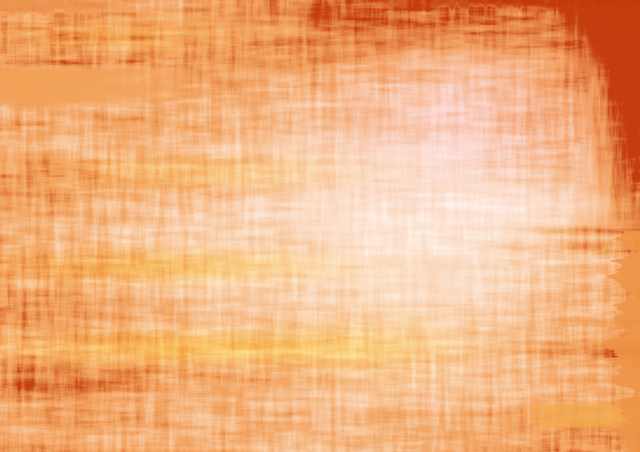
Write a Shadertoy shader that draws this background.

```glsl
// Worn orange cloth: a pale glow in a warm field with a burnt upper right corner.
// One "wear" value gathers glows, bands, streaks and woven threads, then picks
// a colour from a ramp; tints and ragged flat margins are laid over it.

float hash(vec2 p) {
    vec3 q = fract(p.xyx * 0.1031);
    q += dot(q, q.yzx + 33.33);
    return fract((q.x + q.y) * q.z);
}

float noise(vec2 p) {
    vec2 cell = floor(p), f = fract(p);
    f = f * f * (3.0 - 2.0 * f);
    return mix(mix(hash(cell), hash(cell + vec2(1, 0)), f.x),
               mix(hash(cell + vec2(0, 1)), hash(cell + vec2(1, 1)), f.x), f.y);
}

// Octaves of noise, centred on zero
float fbm(vec2 p) {
    float sum = 0.0, amp = 0.5;
    for (int i = 0; i < 4; i++) {
        sum += amp * (noise(p) - 0.5);
        p = p * 2.03 + 17.1;
        amp *= 0.55;
    }
    return sum;
}

// Soft elliptical spot
float spot(vec2 uv, vec2 centre, vec2 radius) {
    vec2 q = (uv - centre) / radius;
    return exp(-dot(q, q));
}

// Burnt red through orange and peach to near white
vec3 clothRamp(float wear) {
    vec3 c = mix(vec3(0.77, 0.24, 0.05), vec3(0.89, 0.51, 0.26), smoothstep(-0.05, 0.25, wear));
    c = mix(c, vec3(0.95, 0.64, 0.38), smoothstep(0.2, 0.45, wear));
    c = mix(c, vec3(0.97, 0.77, 0.60), smoothstep(0.4, 0.8, wear));
    c = mix(c, vec3(0.985, 0.87, 0.78), smoothstep(0.72, 1.05, wear));
    return mix(c, vec3(1.0, 0.95, 0.91), smoothstep(1.0, 1.3, wear));
}

void mainImage(out vec4 fragColor, in vec2 fragCoord) {
    vec2 uv = fragCoord / iResolution.xy;
    vec2 p = fragCoord / iResolution.y;

    // Woven threads, brushed streaks and blotches
    float weft = fbm(p * vec2(14, 95) + 5.0);
    float warp = fbm(p * vec2(95, 11) + 41.0);
    float streak = fbm(p * vec2(1.3, 22) + 9.0);
    float blotch = fbm(p * vec2(5, 7) + 3.0);
    vec2 ragged = uv + vec2(0.10, 0.05) * vec2(weft + streak, warp + blotch);

    // Broad light
    float wear = 0.39 + 0.66 * spot(uv, vec2(0.61, 0.51), vec2(0.39, 0.40));
    wear += 0.22 * spot(uv, vec2(0.85, 0.55), vec2(0.16, 0.035));
    wear += 0.14 * spot(uv, vec2(0.72, 0.87), vec2(0.12, 0.10));
    wear += 0.15 * spot(uv, vec2(0.24, 0.92), vec2(0.13, 0.04));
    wear += 0.12 * spot(uv, vec2(0.12, 0.49), vec2(0.20, 0.05));
    wear += 0.15 * spot(uv, vec2(0.03, 0.23), vec2(0.18, 0.025));
    wear += 0.12 * spot(uv, vec2(0.45, 0.06), vec2(0.25, 0.10));

    // Darker bands on the left
    wear -= 0.20 * spot(uv, vec2(0.05, 0.862), vec2(0.22, 0.012));
    wear -= 0.16 * spot(uv, vec2(0.12, 0.725), vec2(0.32, 0.022));
    wear -= 0.18 * spot(uv, vec2(0.10, 0.16), vec2(0.30, 0.030));
    wear -= 0.10 * spot(uv, vec2(0.04, 0.35), vec2(0.15, 0.030));
    wear -= 0.20 * spot(uv, vec2(0.47, 0.84), vec2(0.16, 0.07));

    // Burnt top and right margins
    float burntTop = smoothstep(0.80, 1.01, ragged.y) * smoothstep(0.12, 0.62, ragged.x);
    float upperHalf = smoothstep(0.46, 0.54, uv.y);
    float burntSide = smoothstep(0.89, 1.0, ragged.x) * upperHalf;
    wear -= 0.48 * burntTop + 0.58 * burntSide;
    wear -= 0.18 * spot(uv, vec2(1.0, 0.84), vec2(0.16, 0.22));

    // Long brush marks at the lower right
    float brush = smoothstep(0.74, 0.97, uv.x) * (1.0 - smoothstep(0.48, 0.51, uv.y));
    float bristle = noise(vec2(p.x * 1.5, p.y * 42.0) + 70.0);
    wear -= brush * (0.08 + 0.38 * smoothstep(0.45, 0.85, bristle) * smoothstep(0.15, 0.25, uv.y));
    wear -= 0.25 * spot(uv, vec2(0.94, 0.235), vec2(0.11, 0.018));
    wear -= 0.22 * spot(uv, vec2(0.96, 0.49), vec2(0.12, 0.006));

    // The weave shows less in the pale middle and on the flat left band
    float flatBand = smoothstep(0.757, 0.785, uv.y) * (1.0 - smoothstep(0.84, 0.855, uv.y))
                   * (1.0 - smoothstep(0.08, 0.38, ragged.x));
    float grain = mix(1.0, 0.55, smoothstep(0.5, 1.1, wear)) * (1.0 - 0.8 * flatBand);
    wear += grain * (0.55 * weft + 0.55 * warp + 0.42 * streak + 0.28 * blotch);
    vec3 col = clothRamp(wear);

    // Golden bands and a rosy haze
    float gold = spot(uv, vec2(0.30, 0.23), vec2(0.28, 0.035))
               + 0.8 * spot(uv, vec2(0.25, 0.41), vec2(0.24, 0.035))
               + 0.5 * spot(uv, vec2(0.30, 0.62), vec2(0.22, 0.035))
               + 0.5 * spot(uv, vec2(0.20, 0.92), vec2(0.16, 0.035))
               + 0.4 * spot(uv, vec2(0.58, 0.23), vec2(0.14, 0.07));
    col = mix(col, col * vec3(1.01, 1.02, 0.70), min(gold, 1.0));
    float rose = spot(uv, vec2(0.74, 0.74), vec2(0.22, 0.16));
    col += rose * vec3(0.0, -0.02, 0.05);

    // Flat paint: left band, lower right block and ragged edges
    col = mix(col, vec3(0.95, 0.63, 0.33), 0.75 * flatBand);
    float block = smoothstep(0.81, 0.86, ragged.x) * smoothstep(0.048, 0.058, uv.y)
                * (1.0 - smoothstep(0.10, 0.115, uv.y));
    col = mix(col, vec3(0.95, 0.66, 0.31), 0.8 * block);
    float tooth = 0.05 * (noise(vec2(3.0, p.y * 38.0)) - 0.5) + 0.05 * weft;
    float sideEdge = smoothstep(0.972, 0.980, uv.x + tooth) * (1.0 - smoothstep(0.485, 0.50, uv.y));
    col = mix(col, vec3(0.93, 0.58, 0.28), 0.9 * sideEdge);
    float topEdge = smoothstep(0.968, 0.980, uv.y + 0.04 * warp) * (1.0 - smoothstep(0.10, 0.28, ragged.x));
    col = mix(col, vec3(0.92, 0.56, 0.28), 0.8 * topEdge);
    float redRim = smoothstep(0.982, 0.992, uv.y + 0.03 * warp) * smoothstep(0.5, 0.75, uv.x);
    col = mix(col, vec3(0.77, 0.22, 0.04), 0.8 * redRim);

    fragColor = vec4(clamp(col, 0.0, 1.0), 1.0);
}
```
